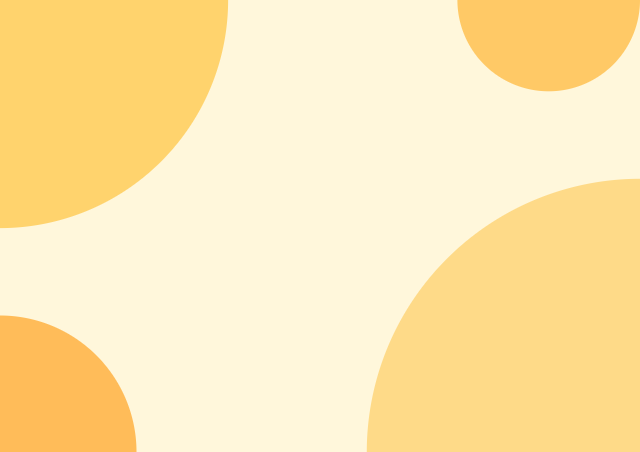
A WebGL 2 fragment shader for this background:

```glsl
#version 300 es
precision highp float;

uniform vec2 u_resolution;
out vec4 fragColor;

// Antialiased coverage of a disc
float disc(vec2 p, vec2 center, float radius) {
    float pixel = 1.0 / u_resolution.y;
    return clamp(0.5 - (length(p - center) - radius) / pixel, 0.0, 1.0);
}

void main() {
    // Canvas height is one unit
    vec2 p = gl_FragCoord.xy / u_resolution.y;
    float right = u_resolution.x / u_resolution.y;

    // Cream ground
    vec3 color = vec3(1.0, 0.969, 0.859);

    // Quarter discs in three corners
    color = mix(color, vec3(1.0, 0.827, 0.427), disc(p, vec2(0.0, 1.0), 0.5047));
    color = mix(color, vec3(0.996, 0.855, 0.533), disc(p, vec2(right, 0.0), 0.6045));
    color = mix(color, vec3(1.0, 0.737, 0.349), disc(p, vec2(0.0), 0.302));

    // Half disc hanging from the top, touching the right side
    color = mix(color, vec3(1.0, 0.788, 0.4), disc(p, vec2(right - 0.202, 1.0), 0.202));

    fragColor = vec4(color, 1.0);
}
```
